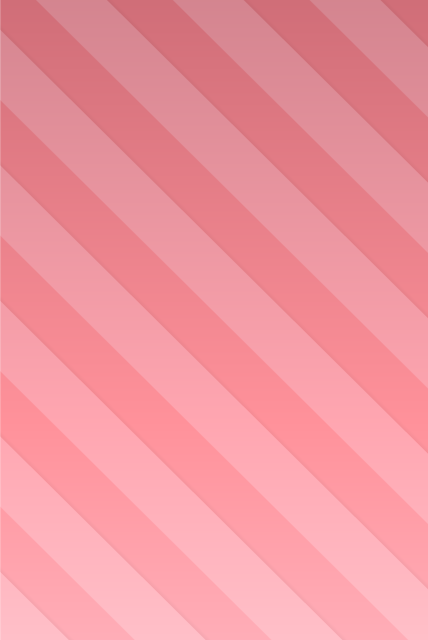
A WebGL 2 fragment shader for this pattern:

```glsl
#version 300 es
precision highp float;

uniform vec2 u_resolution;
out vec4 fragColor;

// Three-stop vertical ramp; t runs from the top (0) to the bottom (1).
vec3 verticalRamp(vec3 top, vec3 middle, vec3 bottom, float stop, float t) {
    vec3 upper = mix(top, middle, clamp(t / stop, 0.0, 1.0));
    return mix(upper, bottom, clamp((t - stop) / (1.0 - stop), 0.0, 1.0));
}

// Coordinate across stripes falling to the right, measured along x.
float stripeCoord(vec2 p, float slope) {
    return p.x - slope * (1.0 - p.y);
}

// Signed distance to the nearest repeated band, negative inside it.
float bandDistance(float c, float start, float width, float period) {
    float offset = c - start - 0.5 * width;
    float local = (fract(offset / period + 0.5) - 0.5) * period;
    return abs(local) - 0.5 * width;
}

// Soft shade that fades away past the far side of each band.
float edgeShade(float c, float edge, float period, float reach) {
    float past = fract((c - edge) / period) * period;
    return 1.0 - smoothstep(0.0, reach, past);
}

void main() {
    vec2 p = gl_FragCoord.xy / u_resolution.y;
    float pixel = 1.0 / u_resolution.y;
    float depth = 1.0 - p.y;

    // Stripe layout in units of the canvas height
    const float slope = 1.009;
    const float period = 0.2137;
    const float bandWidth = 0.1107;
    const float bandStart = 0.0563;
    const float rampStop = 0.66;

    // Rose ground and pale bands share the same lighting break
    vec3 rose = verticalRamp(vec3(0.815, 0.430, 0.470),
                             vec3(1.000, 0.570, 0.605),
                             vec3(1.000, 0.680, 0.720), rampStop, depth);
    vec3 pale = verticalRamp(vec3(0.830, 0.520, 0.562),
                             vec3(1.000, 0.650, 0.692),
                             vec3(1.000, 0.750, 0.785), rampStop, depth);

    // Thin shadow on the ground along the upper side of each band
    float c = stripeCoord(p, slope);
    float shade = edgeShade(c, bandStart + bandWidth, period, 0.011);
    rose *= 1.0 - 0.035 * shade;

    // Antialiased bands
    float distanceToBand = bandDistance(c, bandStart, bandWidth, period)
                         / length(vec2(1.0, slope));
    float band = 1.0 - smoothstep(-0.75 * pixel, 0.75 * pixel, distanceToBand);
    vec3 color = mix(rose, pale, band);

    // Faint light rim on the left border
    float rim = 1.0 - smoothstep(0.0005, 0.0025, p.x);
    color = mix(color, vec3(1.0), 0.2 * rim);

    fragColor = vec4(color, 1.0);
}
```
